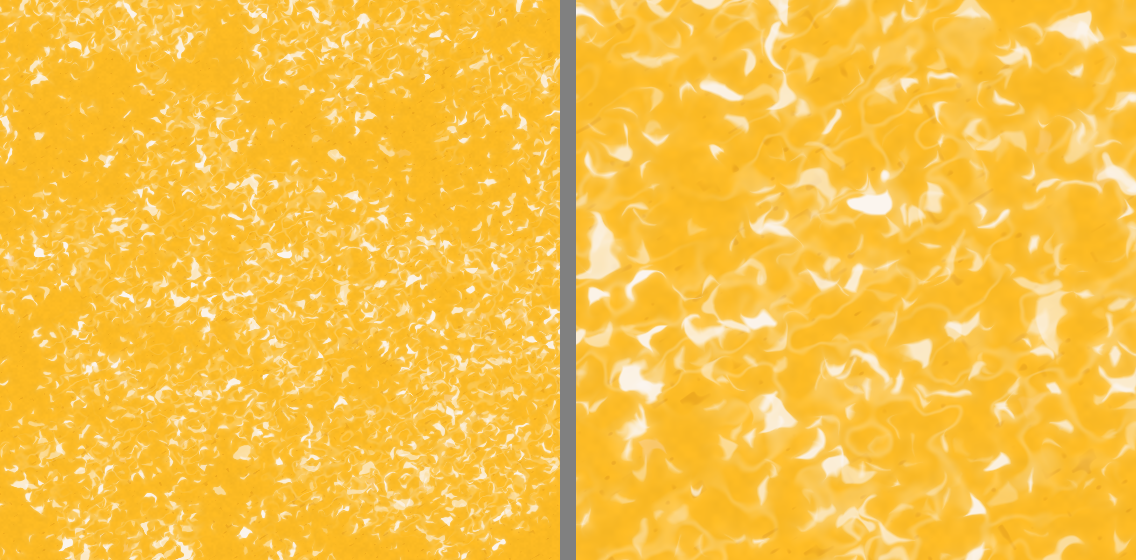
Left: the whole. Right: its middle third, enlarged.
Give the GLSL for this texture, as a Shadertoy shader.

```glsl
// Amber yellow surface scattered with ragged white flakes, pale wisps and dark specks.

const vec3 AMBER = vec3(0.985, 0.727, 0.135);
const vec3 WHITE = vec3(0.985, 0.960, 0.935);
const vec3 PEACH = vec3(0.975, 0.810, 0.570);
const vec3 SPECK = vec3(0.800, 0.500, 0.060);

// Flake layers: cells across, chance, half length, half width
const vec4 LARGE  = vec4(15.0, 0.46, 0.0110, 0.0072);
const vec4 MEDIUM = vec4(31.0, 0.54, 0.0080, 0.0040);
const vec4 FINE   = vec4(54.0, 0.54, 0.0052, 0.0024);
const vec4 BLOB   = vec4(11.0, 0.35, 0.0040, 0.0080);

const float EDGE = 0.0034;        // softness of flake edges
const float HALO_SIZE = 0.0034;   // reach of the pale rim
const float HALO_LEVEL = 0.24;
const float ROUGHNESS = 0.0090;   // raggedness of outlines
const float MAIN_ANGLE = 0.55;    // flakes lean up to the right
const float ANGLE_SPREAD = 2.7;
const float WISP_LEVEL = 0.22;
const float GRAIN_LEVEL = 0.050;

float hash(vec2 p) {
    return fract(sin(dot(p, vec2(127.1, 311.7))) * 43758.5453);
}

float noise(vec2 p) {
    vec2 cell = floor(p), f = fract(p);
    f = f * f * (3.0 - 2.0 * f);
    float low = mix(hash(cell), hash(cell + vec2(1.0, 0.0)), f.x);
    float high = mix(hash(cell + vec2(0.0, 1.0)), hash(cell + 1.0), f.x);
    return mix(low, high, f.y);
}

vec2 noise2(vec2 p) {
    return vec2(noise(p), noise(p + 37.3)) - 0.5;
}

mat2 rotation(float angle) {
    float c = cos(angle), s = sin(angle);
    return mat2(c, -s, s, c);
}

// Shared crowding, so that all sizes gather in the same clumps
float crowding(vec2 p) {
    float n = 0.45 * noise(p * 6.0 + 4.0) + 0.55 * noise(p * 15.0 + 8.0);
    return mix(0.2, 1.8, smoothstep(0.22, 0.78, n));
}

// Coverage of one layer of bent, tapered flakes on a jittered grid
float flakes(vec2 p, vec4 layer, vec2 opacity, float rough, float seed) {
    float edge = max(EDGE, 1.0 / iResolution.y);
    vec2 home = floor(p * layer.x);
    float cover = 0.0;
    for (int y = -1; y <= 1; y++)
    for (int x = -1; x <= 1; x++) {
        vec2 cell = home + vec2(x, y);
        vec2 id = cell + seed;
        vec2 center = (cell + vec2(hash(id + 0.3), hash(id + 0.7))) / layer.x;
        if (hash(id + 1.9) > layer.y * crowding(center)) continue;

        float angle = MAIN_ANGLE + ANGLE_SPREAD * (hash(id + 2.3) - 0.5);
        vec2 q = rotation(angle) * (p - center);
        float halfLength = layer.z * mix(0.5, 1.5, hash(id + 3.1));
        float halfWidth = layer.w * mix(0.5, 1.3, hash(id + 4.7));
        float along = q.x / halfLength;
        q.y += (hash(id + 5.9) - 0.5) * halfLength * 1.4 * min(along * along, 2.0);
        halfWidth *= 1.0 - 0.6 * min(abs(along), 1.0);

        q.x -= clamp(q.x, -halfLength, halfLength);
        float d = length(q) - halfWidth + rough * min(1.0, layer.w * 160.0);
        float body = 1.0 - smoothstep(-edge * 0.6, edge * 0.6, d);
        float halo = HALO_LEVEL * exp(-max(d, 0.0) / HALO_SIZE);
        float r = hash(id + 6.1);
        cover = max(cover, max(body, halo) * mix(opacity.x, opacity.y, r));
    }
    return cover;
}

void mainImage(out vec4 fragColor, in vec2 fragCoord) {
    vec2 uv = fragCoord / iResolution.y;

    // Warped space bends the flakes and frays their outlines
    vec2 p = uv + 0.0075 * noise2(uv * 52.0) + 0.0045 * noise2(uv * 125.0);
    float rough = ROUGHNESS * (noise(uv * 110.0 + 9.0) - 0.5);

    // Base with fine grain and sparse dark specks
    float grain = 0.5 * (noise(uv * 110.0) + noise(uv * 240.0 + 5.0)) - 0.5;
    vec3 color = AMBER * (1.0 + GRAIN_LEVEL * grain);
    vec2 leaning = rotation(MAIN_ANGLE) * uv;
    float speck = smoothstep(0.86, 0.98, noise(leaning * vec2(130.0, 190.0) + 21.0));
    color = mix(color, SPECK, 0.28 * speck);

    // Soft peach blobs
    float blob = flakes(p, BLOB, vec2(0.25, 0.65), rough, 71.0);
    color = mix(color, PEACH, blob);

    // Faint ridged wisps, gathered in the crowded areas
    float ridge = 1.0 - abs(2.0 * noise(rotation(MAIN_ANGLE) * p * vec2(48.0, 74.0)) - 1.0);
    float patches = smoothstep(0.5, 1.6, crowding(uv));
    float wisp = WISP_LEVEL * smoothstep(0.7, 1.0, ridge) * patches;

    // White flakes from fine to large
    float fine = flakes(p, FINE, vec2(0.15, 0.90), rough, 11.0);
    float medium = flakes(p, MEDIUM, vec2(0.30, 1.0), rough, 29.0);
    float large = flakes(p, LARGE, vec2(0.55, 1.0), rough, 53.0);
    float clear = (1.0 - wisp) * (1.0 - fine) * (1.0 - medium) * (1.0 - large);
    color = mix(color, WHITE, 1.0 - clear);

    fragColor = vec4(clamp(color, 0.0, 1.0), 1.0);
}
```
